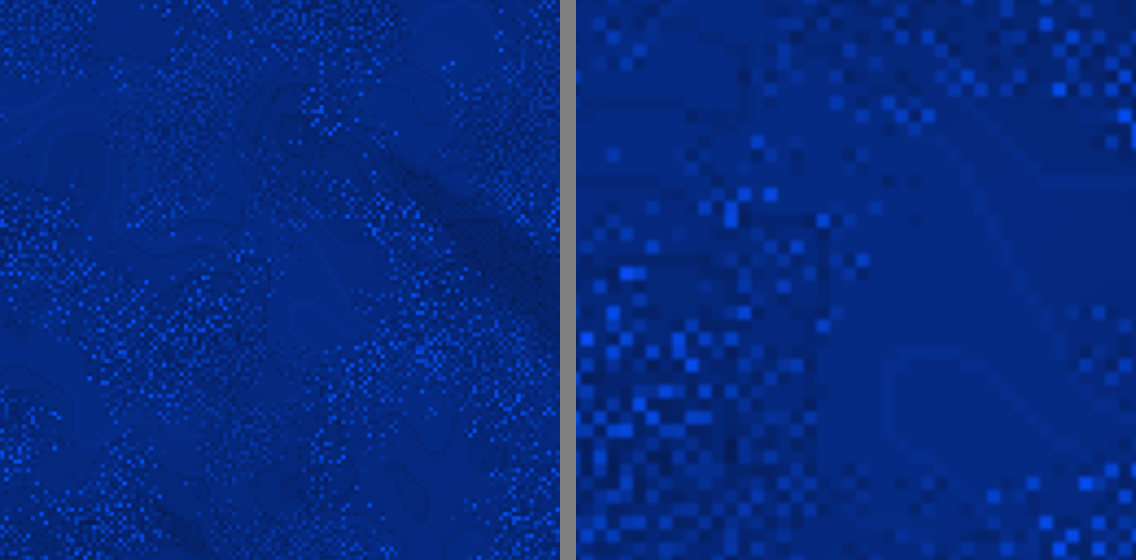
Left: the whole. Right: its middle third, enlarged.
Write a WebGL 2 fragment shader that draws this texture.

```glsl
#version 300 es
precision highp float;
// Deep blue mosaic of small square cells. Quantised gradient noise makes flat
// terraces with thin contours; evenly spread hashed cells form bright and dark
// speckles inside noise patches, and tapering dithered shadows cross the field.

uniform vec2 u_resolution;
out vec4 fragColor;

const float CELLS = 128.0;         // cells across the canvas
const float CELL_SOFTNESS = 0.3;   // half width of the blend between cells
const float BASE_TONE = 0.5;
const float TERRACE_RANGE = 0.065;
const float TERRACE_STEP = 0.017;
const float TERRACE_MAX = 0.016;
const float CONTOUR_DEPTH = 0.04;
const float TERRACE_SCALE = 4.0;
const float PATCH_SCALE = 5.0;
const float PATCH_DEPTH = 0.016;   // darkening of the ground under speckles
const float BRIGHT_SHARE = 0.33;   // share of bright cells in a full patch
const float BRIGHT_TONE = 0.55;
const float BRIGHT_RANGE = 0.42;
const float DARK_SHARE = 0.36;
const float DARK_DEPTH = 0.065;
const float SHADOW_DEPTH = 0.065;
const float RED = 0.018;
const float GREEN_RATIO = 0.32;

float hash(vec2 p) {
  vec3 q = fract(p.xyx * vec3(0.1031, 0.1030, 0.0973));
  q += dot(q, q.yzx + 33.33);
  return fract((q.x + q.y) * q.z);
}

// Random value set against its neighbours, so that extremes stand apart.
float spreadHash(vec2 p) {
  vec2 e = vec2(1.0, 0.0);
  float around = hash(p + e) + hash(p - e) + hash(p + e.yx) + hash(p - e.yx);
  return 1.0 / (1.0 + exp(-5.3 * (hash(p) - 0.25 * around)));
}

float gradientDot(vec2 corner, vec2 offset) {
  float angle = 6.2832 * hash(corner + 71.0);
  return dot(vec2(cos(angle), sin(angle)), offset);
}

float gradientNoise(vec2 p) {
  vec2 i = floor(p), f = fract(p);
  vec2 u = f * f * f * (f * (f * 6.0 - 15.0) + 10.0);
  vec2 e = vec2(1.0, 0.0);
  float low = mix(gradientDot(i, f), gradientDot(i + e, f - e), u.x);
  float high = mix(gradientDot(i + e.yx, f - e.yx), gradientDot(i + 1.0, f - 1.0), u.x);
  return mix(low, high, u.y);
}

float fbm(vec2 p) {
  return gradientNoise(p) + 0.45 * gradientNoise(p * 2.1 + 17.3);
}

// Index of the flat terrace that holds a cell.
float terrace(vec2 id) {
  float height = fbm(id / CELLS * TERRACE_SCALE + 5.2);
  return floor(height * TERRACE_RANGE / TERRACE_STEP + 0.5);
}

// Shadow that starts at a point and widens along a direction.
float wedge(vec2 p, vec2 start, vec2 dir, float reach, float spread) {
  vec2 d = p - start;
  float along = dot(d, dir);
  float across = abs(dot(d, vec2(-dir.y, dir.x)));
  float width = 0.018 + spread * max(along, 0.0);
  float ends = smoothstep(-0.03, 0.04, along) * smoothstep(reach, reach * 0.7, along);
  return ends * smoothstep(width, width * 0.4, across);
}

float cellTone(vec2 id) {
  vec2 p = (id + 0.5) / CELLS;
  float checker = mod(id.x + id.y, 2.0);

  // Flat terraces and their contour lines
  float level = terrace(id);
  float tone = BASE_TONE + min(level * TERRACE_STEP, TERRACE_MAX);
  float edge = step(0.5, abs(level - terrace(id + vec2(1.0, 0.0)))
                       + abs(level - terrace(id + vec2(0.0, 1.0))));
  float edgeSign = gradientNoise(p * 3.0 + 41.0) > 0.12 ? -0.8 : 1.0;
  tone -= edge * edgeSign * CONTOUR_DEPTH;

  // Soft glow
  tone += 0.02 * smoothstep(0.3, 0.6, gradientNoise(p * 5.0 + 63.0));

  // Speckles: mostly faint, a few vivid, loosely tied to a checker
  float patchMask = smoothstep(-0.38, 0.42, fbm(p * PATCH_SCALE + 23.7));
  float gain = smoothstep(-0.35, 0.1, gradientNoise(p * 3.3 + 87.0));
  float pick = spreadHash(id + 11.0);
  float bright = BRIGHT_SHARE * patchMask * (0.7 + 0.6 * checker);
  float dark = DARK_SHARE * patchMask * (1.3 - 0.6 * checker);
  float strength = hash(id.yx + 203.0);
  tone -= PATCH_DEPTH * patchMask;
  if (pick > 1.0 - bright) {
    tone = BRIGHT_TONE + BRIGHT_RANGE * pow(strength, 1.7) * mix(0.3, 1.0, gain);
  } else if (pick < dark) {
    tone -= DARK_DEPTH * (0.6 + 0.8 * strength);
  }

  // Dithered shadows
  float shadow = wedge(p, vec2(0.68, 0.73), vec2(0.76, -0.65), 0.8, 0.2);
  shadow += 0.7 * wedge(p, vec2(0.27, 0.10), vec2(0.71, -0.71), 0.16, 0.06);
  shadow += 0.6 * wedge(p, vec2(0.08, 0.49), vec2(-0.5, -0.87), 0.13, 0.12);
  float dither = 0.6 + 0.6 * checker + 0.4 * (hash(id + 307.0) - 0.5);
  float shaded = min(tone, BASE_TONE) - SHADOW_DEPTH * dither;
  return mix(tone, shaded, min(shadow, 1.0));
}

void main() {
  vec2 grid = gl_FragCoord.xy / min(u_resolution.x, u_resolution.y) * CELLS - 0.5;
  vec2 id = floor(grid);
  vec2 blend = smoothstep(0.5 - CELL_SOFTNESS, 0.5 + CELL_SOFTNESS, fract(grid));
  float below = mix(cellTone(id), cellTone(id + vec2(1.0, 0.0)), blend.x);
  float above = mix(cellTone(id + vec2(0.0, 1.0)), cellTone(id + 1.0), blend.x);
  float tone = mix(below, above, blend.y);
  fragColor = vec4(RED, GREEN_RATIO * tone, tone, 1.0);
}
```
